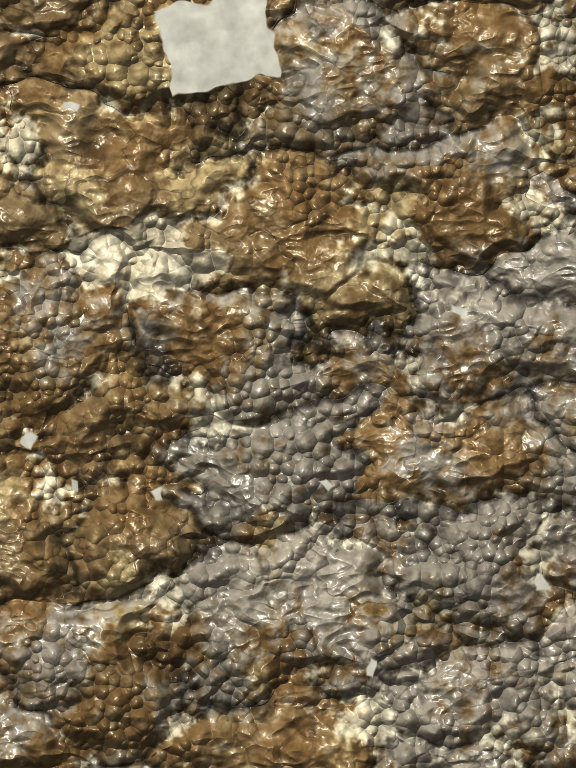
Give the GLSL for this texture, as a WebGL 2 fragment shader.

```glsl
#version 300 es
precision highp float;

uniform vec2 u_resolution;
out vec4 fragColor;

struct Rock { float edge; vec2 offset; vec2 seed; };

vec2 hash22(vec2 p) {
  vec3 q = fract(p.xyx * vec3(0.1031, 0.1030, 0.0973));
  q += dot(q, q.yzx + 33.33);
  return fract((q.xx + q.yz) * q.zy);
}

float gradientNoise(vec2 p) {
  vec2 i = floor(p), f = p - i;
  vec2 u = f * f * f * (f * (f * 6.0 - 15.0) + 10.0);
  vec2 o = vec2(0.0, 1.0);
  float a = dot(hash22(i) * 2.0 - 1.0, f);
  float b = dot(hash22(i + o.yx) * 2.0 - 1.0, f - o.yx);
  float c = dot(hash22(i + o.xy) * 2.0 - 1.0, f - o.xy);
  float d = dot(hash22(i + o.yy) * 2.0 - 1.0, f - o.yy);
  return mix(mix(a, b, u.x), mix(c, d, u.x), u.y);
}

float fbm(vec2 p, int octaves) {
  float sum = 0.0, gain = 1.0;
  for (int i = 0; i < octaves; i++) {
    sum += gain * gradientNoise(p);
    p = mat2(1.6, 1.2, -1.2, 1.6) * p + 7.3;
    gain *= 0.5;
  }
  return sum;
}

// Boulders: warped cells with a distance to the nearest seam
Rock rockAt(vec2 p, vec2 density, float warpAmount) {
  vec2 w = p * density * 1.6;
  vec2 q = p * density + warpAmount * vec2(fbm(w, 3), fbm(w + 31.0, 3)) + 12.0;
  vec2 base = floor(q);
  float nearest = 9.0, second = 9.0;
  Rock rock = Rock(0.0, vec2(0.0), vec2(0.0));
  for (int y = -1; y <= 1; y++)
  for (int x = -1; x <= 1; x++) {
    vec2 cell = base + vec2(x, y);
    vec2 offset = q - cell - 0.04 - 0.92 * hash22(cell);
    float d = length(offset);
    if (d < nearest) {
      second = nearest;
      nearest = d;
      rock.offset = offset;
      rock.seed = hash22(cell + 57.0);
    } else second = min(second, d);
  }
  rock.edge = second - nearest;
  return rock;
}

// Packed rounded beads of uneven radius
float nodules(vec2 p, float density) {
  vec2 q = p * density, base = floor(q);
  float height = 0.0;
  for (int y = -1; y <= 1; y++)
  for (int x = -1; x <= 1; x++) {
    vec2 cell = base + vec2(x, y);
    vec2 seed = hash22(cell + 19.0);
    float radius = mix(0.4, 0.8, seed.x);
    vec2 d = q - cell - 0.15 - 0.7 * seed;
    height = max(height, radius - dot(d, d) / radius);
  }
  return height / density;
}

float noduleCover(vec2 p, Rock rock) {
  float rim = 1.0 - smoothstep(0.05, 0.35, rock.edge);
  return smoothstep(-0.1, 0.2, fbm(p * 7.0 + 4.0, 2) + 0.25 * rim + 0.3 * (rock.seed.x - 0.5));
}

// x: height, y: depth of the cracks
vec2 surface(vec2 p, Rock rock) {
  Rock lump = rockAt(p, vec2(10.0, 13.0), 0.6);
  float cover = noduleCover(p, rock);
  float dome = smoothstep(0.0, 0.45, rock.edge);
  float knob = smoothstep(0.0, 0.5, lump.edge);
  vec2 flow = p + 0.012 * vec2(gradientNoise(p * 18.0), gradientNoise(p * 18.0 + 5.0));
  float ripple = 1.0 - 2.2 * abs(gradientNoise(flow * vec2(34.0, 66.0)));
  float tilt = dot(rock.offset, rock.seed - vec2(0.5, 0.8)) * 0.032;
  float beads = max(nodules(p, 37.0), nodules(p + 3.7, 62.0) + 0.003);
  float height = dome * (0.034 + tilt) + 0.009 * knob * mix(0.4, 1.0, lump.seed.x)
    + 1.05 * cover * beads + (1.0 - 0.9 * cover) * 0.004 * ripple
    + 0.005 * fbm(p * 24.0, 2) + 0.0013 * fbm(p * 110.0, 2);
  return vec2(height, (1.0 - smoothstep(0.0, 0.14, lump.edge)) * lump.seed.y);
}

float blockMask(vec2 p, vec2 halfSize, float angle) {
  float c = cos(angle), s = sin(angle);
  vec2 d = abs(mat2(c, -s, s, c) * p) - halfSize;
  return 1.0 - smoothstep(-0.001, 0.002, max(d.x, d.y));
}

// Rare pale flakes on a jittered grid
float flakes(vec2 p, float density) {
  vec2 cell = floor(p * density), seed = hash22(cell + 83.0);
  vec2 center = (cell + 0.3 + 0.4 * seed) / density;
  return step(0.95, seed.x) * blockMask(p - center, vec2(0.14, 0.08) / density, seed.y * 6.0);
}

vec3 caveColor(vec2 p, vec2 density, vec3 light) {
  Rock rock = rockAt(p, density, 0.55);
  float eps = 0.001;
  vec2 dx = vec2(eps, 0.0), dy = vec2(0.0, eps);
  vec2 relief = surface(p, rock);
  vec2 slope = vec2(surface(p + dx, rockAt(p + dx, density, 0.55)).x,
                    surface(p + dy, rockAt(p + dy, density, 0.55)).x) - relief.x;
  vec3 normal = normalize(vec3(-clamp(slope / eps, -1.8, 1.8), 1.0));

  // Mineral tones
  float stain = fbm(p * 9.0 + 15.0, 3), grain = fbm(p * 60.0, 3);
  vec3 color = mix(vec3(0.43, 0.33, 0.20), vec3(0.50, 0.42, 0.29), smoothstep(-0.4, 0.35, stain + 0.5 * grain));
  float ochre = smoothstep(0.08, 0.45, fbm(p * 7.0 + 41.0, 2) + 0.4 * grain);
  color = mix(color, vec3(0.68, 0.60, 0.42), 0.8 * ochre);
  float silt = 0.7 * (rock.seed.y - 0.5) + 0.4 * rock.offset.y + 0.7 * stain + 0.4 * grain
    + 0.5 * (0.36 - p.y) + 0.4 * (p.x - 0.35);
  color = mix(color, vec3(0.53, 0.505, 0.455), 0.85 * smoothstep(-0.1, 0.35, silt));

  // Dry cream floor between boulders
  float band = exp(-pow((p.y - 0.66) / 0.04, 2.0)) * (1.0 - smoothstep(0.35, 0.6, p.x));
  float cream = smoothstep(0.05, 0.28, fbm(p * 8.0 + 77.0, 2) + 0.5 * band + 0.3 * grain - 1.2 * rock.edge + 0.05);
  color = mix(color, vec3(0.83, 0.79, 0.66), 0.8 * cream);

  // Diffuse light and broken dark seams
  float diffuse = max(dot(normal, light), 0.0);
  float seam = (1.0 - smoothstep(0.0, 0.13, rock.edge + 0.08 * grain)) * smoothstep(-0.35, 0.1, stain);
  color *= (0.43 + 0.83 * diffuse) * (1.0 - (0.55 - 0.3 * cream) * max(seam, 0.6 * relief.y));
  color *= (1.0 + 0.2 * grain) * (1.0 + 0.25 * clamp(rock.offset.y, -0.6, 0.6));

  // Wet sheen and small glints
  vec3 halfway = normalize(light + vec3(0.0, 0.0, 1.0));
  float facing = max(dot(normal, halfway), 0.0);
  float wet = smoothstep(-0.3, 0.25, gradientNoise(p * 30.0 + 9.0)) * (1.0 - 0.5 * cream);
  color += wet * (0.20 * pow(facing, 16.0) + 0.65 * pow(facing, 120.0)) * vec3(0.95, 0.97, 1.0);

  // Broken pale stone
  vec2 ragged = 0.014 * vec2(fbm(p * 28.0, 2), fbm(p * 28.0 + 8.0, 2));
  float stone = max(blockMask(p + ragged - vec2(0.285, 0.945), vec2(0.07, 0.056), 0.2), flakes(p + ragged, 18.0));
  vec3 stoneColor = vec3(0.80, 0.79, 0.72) * (1.0 + 0.2 * fbm(p * 35.0, 4));
  return mix(color, stoneColor, stone);
}

void main() {
  vec3 light = normalize(vec3(-0.25, 0.5, 0.85)), color = vec3(0.0);
  for (int i = 0; i < 4; i++) {
    vec2 jitter = vec2(i % 2, i / 2) * 0.5 - 0.25;
    color += caveColor((gl_FragCoord.xy + jitter) / u_resolution.y, vec2(4.2, 6.0), light);
  }
  fragColor = vec4(clamp(color * 0.25, 0.0, 1.0), 1.0);
}
```
